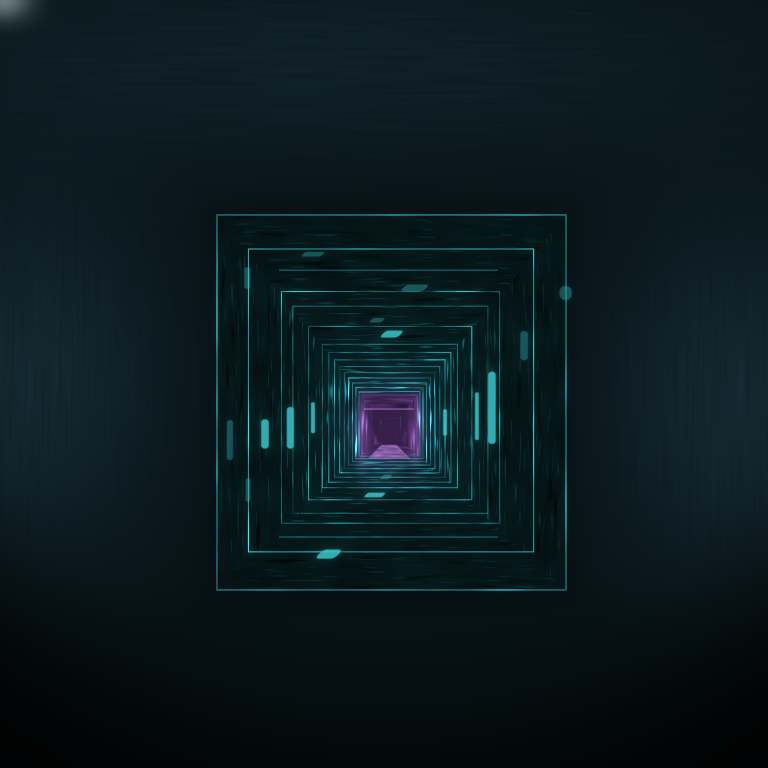
Write a Shadertoy shader that draws this background.

```glsl
const vec2 VANISH = vec2(0.5065, 0.4401);
const vec4 REACH = vec4(0.224, 0.2305, 0.28, 0.2083); // left, right, top, bottom
const vec4 SIDE_SHIFT = vec4(0.0, 0.0, -0.03, 0.07);
const int FRAME_COUNT = 15;
const float LINE_HALF = 0.0007;
const float ROOM_SCALE = 0.17;
const vec3 NIGHT = vec3(0.026, 0.073, 0.086);
const vec3 SLATE = vec3(0.050, 0.078, 0.098);
const vec3 WALL = vec3(0.020, 0.082, 0.090);
const vec3 CYAN = vec3(0.22, 0.78, 0.80);
const vec3 TEAL = vec3(0.05, 0.34, 0.37);
const vec3 VIOLET = vec3(0.27, 0.13, 0.34);
const vec3 LAVENDER = vec3(0.70, 0.50, 0.82);

// Light panels: centre, half size
const int PANEL_COUNT = 9;
const vec4 BRIGHT[9] = vec4[9](
    vec4(0.345, 0.435, 0.005, 0.019), vec4(0.378, 0.443, 0.0045, 0.027),
    vec4(0.4075, 0.456, 0.0026, 0.02), vec4(0.6405, 0.469, 0.005, 0.047),
    vec4(0.621, 0.458, 0.0025, 0.031), vec4(0.5795, 0.45, 0.0025, 0.017),
    vec4(0.51, 0.565, 0.012, 0.0045), vec4(0.488, 0.3555, 0.012, 0.003),
    vec4(0.428, 0.2785, 0.013, 0.006));
const vec4 DIM[9] = vec4[9](
    vec4(0.2995, 0.427, 0.004, 0.026), vec4(0.6825, 0.55, 0.005, 0.019),
    vec4(0.7365, 0.6185, 0.008, 0.009), vec4(0.4075, 0.669, 0.013, 0.003),
    vec4(0.54, 0.625, 0.015, 0.0045), vec4(0.322, 0.638, 0.004, 0.014),
    vec4(0.491, 0.583, 0.008, 0.003), vec4(0.5026, 0.379, 0.006, 0.003),
    vec4(0.323, 0.362, 0.003, 0.015));

vec2 hashGradient(vec2 cell) {
    vec2 h = vec2(dot(cell, vec2(127.1, 311.7)), dot(cell, vec2(269.5, 183.3)));
    return 2.0 * fract(sin(h) * 43758.5) - 1.0;
}

float gradientNoise(vec2 p) {
    vec2 i = floor(p), f = fract(p), u = f * f * (3.0 - 2.0 * f);
    vec2 e = vec2(0.0, 1.0);
    float low = mix(dot(hashGradient(i), f), dot(hashGradient(i + e.yx), f - e.yx), u.x);
    float high = mix(dot(hashGradient(i + e), f - e), dot(hashGradient(i + 1.0), f - 1.0), u.x);
    return mix(low, high, u.y);
}

float boxDistance(vec2 p, vec2 halfSize) {
    vec2 d = abs(p) - halfSize;
    return length(max(d, 0.0)) + min(max(d.x, d.y), 0.0);
}

float softSpot(vec2 p, vec2 radius) {
    p /= radius;
    return exp(-dot(p, p));
}

// Pixel coverage of a thin line
float thinLine(float d, float px) {
    return clamp((LINE_HALF + 0.5 * px - abs(d)) / px, 0.0, 1.0);
}

// Scale of each side of a frame, shrinking with depth
vec4 frameScale(float k) {
    float depth = 0.19 * min(k, 5.0) + 0.1 * max(k - 5.0, 0.0);
    depth += 0.09 * exp(-2.0 * (k - 2.0) * (k - 2.0));
    return exp(-depth - SIDE_SHIFT * min(k, 1.0));
}

// Rounded panel with a faint halo
float panelLight(vec2 p, vec4 panel, float px) {
    vec2 q = p - panel.xy;
    if (panel.z > panel.w) q.x -= 0.9 * q.y;
    float corner = 0.9 * min(panel.z, panel.w);
    float d = boxDistance(q, panel.zw - corner) - corner;
    return 0.88 * smoothstep(px, -px, d) + 0.12 * exp(-max(d, 0.0) / 0.005);
}

vec3 backdrop(vec2 p) {
    float sides = softSpot(p - vec2(0.04, 0.51), vec2(0.19, 0.23))
                + softSpot(p - vec2(0.96, 0.48), vec2(0.19, 0.23));
    float top = softSpot(p - vec2(0.42, 0.92), vec2(0.6, 0.15));
    vec3 color = NIGHT + SLATE * (sides + 0.65 * top);
    color *= 1.0 + 0.2 * sides * gradientNoise(p * vec2(260.0, 9.0))
                 + 0.2 * top * gradientNoise(p * vec2(9.0, 260.0));
    float bend = p.x - 0.5;
    color *= mix(0.12, 1.0, smoothstep(-0.08, 0.3, p.y + 0.08 - 0.7 * bend * bend));
    return color + 0.38 * softSpot(p - vec2(0.005, 1.0), vec2(0.035, 0.026));
}

void mainImage(out vec4 fragColor, in vec2 fragCoord) {
    vec2 p = fragCoord / iResolution.xy;
    float px = 1.0 / min(iResolution.x, iResolution.y);
    vec2 q = p - VANISH;
    vec2 ratio = max(q / REACH.yz, -q / REACH.xw);
    float scale = max(ratio.x, ratio.y);
    vec3 color = backdrop(p) * (1.0 - 0.2 * exp(-max(scale - 1.0, 0.0) / 0.12));

    // Streaked walls, glinting toward the far end
    bool sideWall = ratio.x > ratio.y;
    vec2 wall = sideWall ? q : q.yx;
    float streak = gradientNoise(wall * vec2(150.0, 17.0) + 31.0);
    float fine = gradientNoise(wall * vec2(360.0, 30.0) + 7.0);
    float deep = exp(-pow(scale / 0.4, 2.0));
    vec3 wallColor = WALL * (1.0 + 0.35 * streak + 0.35 * gradientNoise(p * 22.0));
    wallColor += TEAL * (0.2 + (sideWall ? 2.0 : 1.0) * deep) * smoothstep(0.15, 0.5, fine);
    wallColor = (wallColor + TEAL * 0.22 * deep) * (1.0 - 0.5 * smoothstep(0.22, 0.5, -streak));
    color = mix(color, wallColor, smoothstep(px, -px, (scale - 1.0) * 0.22));

    // Receding frames, worn with depth
    for (int i = 0; i < FRAME_COUNT; i++) {
        float k = float(i);
        vec4 reach = REACH * frameScale(k);
        float d = boxDistance(q - 0.5 * (reach.yz - reach.xw), 0.5 * (reach.yz + reach.xw));
        float glint = smoothstep(-0.1, 0.45, gradientNoise(p * 13.0 + k * 7.3));
        float wear = smoothstep(-0.35, 0.1, gradientNoise(p * 38.0 + k * 3.7));
        float strength = k < 2.0 ? 0.65 + 0.4 * glint : (0.38 + 0.55 * glint) * mix(0.35, 1.0, wear);
        color += CYAN * strength * thinLine(d, px) + TEAL * 0.16 * glint * exp(-abs(d) / 0.003);
    }
    vec2 rail = abs(p - vec2(0.506, 0.4745));
    color += TEAL * thinLine(rail.y - 0.1737, px) * step(rail.x, 0.143);

    for (int i = 0; i < PANEL_COUNT; i++) {
        color = mix(color, CYAN, 0.85 * panelLight(p, BRIGHT[i], px));
        color = mix(color, CYAN, 0.36 * panelLight(p, DIM[i], px));
    }

    // Violet chamber with a tapering far wall
    color += VIOLET * 0.7 * softSpot(q, vec2(0.045, 0.052));
    float taper = mix(0.013, 0.033, clamp((q.y + 0.0195) / 0.0468, 0.0, 1.0));
    float farWall = smoothstep(0.002, -0.002, max(abs(q.x) - taper, abs(q.y - 0.004) - 0.0235));
    vec3 chamber = VIOLET * mix(1.0 + 0.7 * fine, 0.8, farWall);
    color = mix(color, chamber, 0.85 * smoothstep(0.02, -0.02, scale - ROOM_SCALE));
    float pillar = softSpot(vec2(abs(q.x) - 0.035, q.y + 0.004), vec2(0.008, 0.04));
    color += LAVENDER * pillar * (0.25 + 1.1 * max(fine, 0.0));
    color += LAVENDER * 0.55 * thinLine(q.y - 0.0273, px) * step(abs(q.x), 0.033);

    // Pale floor
    float floorEdge = abs(q.x) - mix(0.01, 0.028, (-q.y - 0.0195) / 0.018);
    float pale = smoothstep(px, -px, max(floorEdge, abs(q.y + 0.0285) - 0.009));
    color = mix(color, LAVENDER, pale * (0.6 + 0.6 * gradientNoise(p * vec2(60.0, 300.0))));
    fragColor = vec4(clamp(color, 0.0, 1.0), 1.0);
}
```
